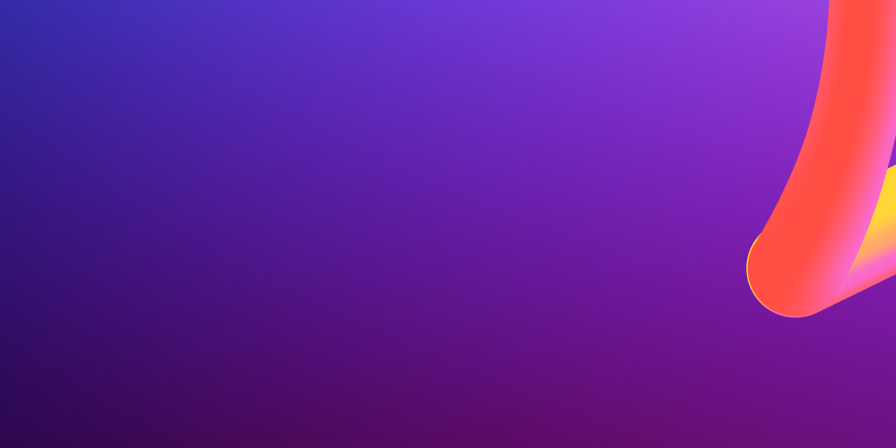
Write a WebGL 2 fragment shader that draws this background.

```glsl
#version 300 es
precision highp float;

uniform vec2 u_resolution;
out vec4 outColor;

const vec3 CORAL = vec3(1.00, 0.31, 0.27);
const vec3 ROSE = vec3(1.00, 0.37, 0.50);
const vec3 PINK = vec3(0.98, 0.41, 0.80);
const vec3 PEACH = vec3(1.00, 0.66, 0.42);
const vec3 YELLOW = vec3(1.00, 0.84, 0.22);

// Smooth curve through three colours at t = 0, 0.5 and 1
vec3 blend3(vec3 a, vec3 b, vec3 c, float t) {
    return a * (1.0 - t) * (1.0 - 2.0 * t) + b * 4.0 * t * (1.0 - t) + c * t * (2.0 * t - 1.0);
}

vec2 hashGradient(vec2 cell) {
    float angle = 6.2832 * fract(sin(dot(cell, vec2(127.1, 311.7))) * 43758.5);
    return vec2(cos(angle), sin(angle));
}

float gradientNoise(vec2 p) {
    vec2 i = floor(p), f = fract(p);
    vec2 u = f * f * f * (f * (f * 6.0 - 15.0) + 10.0);
    vec2 e = vec2(1.0, 0.0);
    float low = mix(dot(hashGradient(i), f), dot(hashGradient(i + e), f - e), u.x);
    float high = mix(dot(hashGradient(i + e.yx), f - e.yx), dot(hashGradient(i + 1.0), f - 1.0), u.x);
    return mix(low, high, u.y);
}

float capsule(vec2 p, vec2 a, vec2 b, float radius) {
    vec2 ap = p - a, ab = b - a;
    return length(ap - ab * clamp(dot(ap, ab) / dot(ab, ab), 0.0, 1.0)) - radius;
}

float coverage(float dist, float pixel) {
    return 1.0 - smoothstep(-0.75 * pixel, 0.75 * pixel, dist);
}

vec3 backdrop(vec2 uv) {
    vec3 bottom = blend3(vec3(0.17, 0.03, 0.30), vec3(0.34, 0.04, 0.38), vec3(0.42, 0.07, 0.50), uv.x);
    vec3 middle = blend3(vec3(0.20, 0.08, 0.48), vec3(0.38, 0.11, 0.63), vec3(0.52, 0.13, 0.71), uv.x);
    vec3 top = blend3(vec3(0.20, 0.17, 0.65), vec3(0.42, 0.22, 0.83), vec3(0.63, 0.26, 0.86), uv.x);
    return blend3(bottom, middle, top, uv.y);
}

// Straight tube, shaded by its offset across the axis (-1 to 1)
vec3 straightTubeColor(float across) {
    vec3 color = mix(ROSE, PINK, smoothstep(-1.0, -0.72, across));
    color = mix(color, PEACH, smoothstep(-0.72, -0.28, across));
    return mix(color, YELLOW, smoothstep(-0.30, 0.22, across));
}

// Curved tube, with a pink rim on its outer side that fades at the cap
vec3 curvedTubeColor(float across, float height) {
    float capFade = mix(0.35, 1.0, smoothstep(0.28, 0.42, height));
    vec3 color = mix(CORAL, ROSE, 0.55 * smoothstep(-0.55, -1.0, across) * smoothstep(0.4, 0.8, height));
    color = mix(color, ROSE, smoothstep(0.0, 0.65, across) * capFade);
    return mix(color, PINK, smoothstep(0.45, 1.0, across) * capFade);
}

void main() {
    vec2 uv = gl_FragCoord.xy / u_resolution;
    vec2 p = gl_FragCoord.xy / u_resolution.y;
    float pixel = 1.0 / u_resolution.y;

    // Backdrop with faint grain
    vec3 color = backdrop(uv) + 0.008 * gradientNoise(p * 130.0);

    // Straight tube behind
    vec2 joint = vec2(1.776, 0.401);
    vec2 tubeEnd = vec2(2.30, 0.657);
    float tubeRadius = 0.110;
    vec2 axis = normalize(tubeEnd - joint);
    float across = dot(p - joint, vec2(-axis.y, axis.x)) / tubeRadius;
    float straight = capsule(p, joint, tubeEnd, tubeRadius);
    color = mix(color, straightTubeColor(across), coverage(straight, pixel));

    // Curved tube in front: an arc band above the joint, closed by a round cap
    vec2 arcCenter = vec2(0.630, 1.052);
    float arcRadius = length(joint - arcCenter);
    float bandRadius = mix(0.107, 0.096, smoothstep(0.40, 0.75, p.y));
    vec2 fromCenter = p - arcCenter;
    float offset = length(fromCenter) - arcRadius;
    vec2 outward = (joint - arcCenter) / arcRadius;
    float pastJoint = dot(p - joint, vec2(outward.y, -outward.x));
    float curved = pastJoint > 0.0 ? length(p - joint) - 0.107 : abs(offset) - bandRadius;
    color = mix(color, curvedTubeColor(offset / bandRadius, p.y), coverage(curved, pixel));

    outColor = vec4(color, 1.0);
}
```
